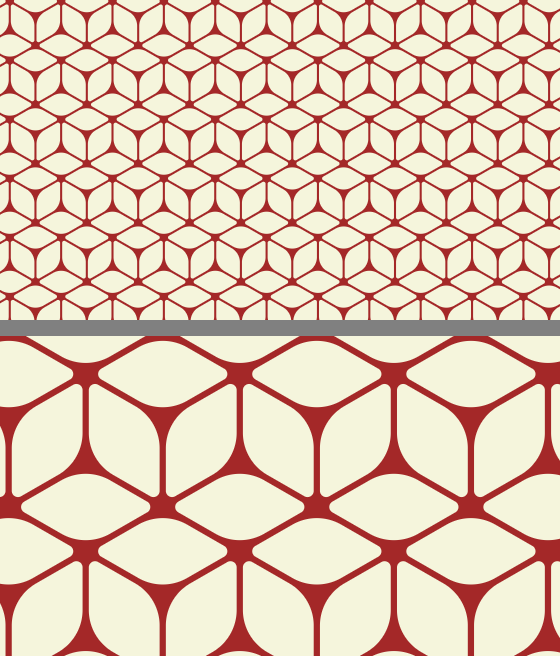
Top, the full canvas; bottom, a detail of the centre.
Give the GLSL for this pattern, as a Shadertoy shader.

```glsl
// Rows of rounded leaves set in a tiling of 60 degree rhombi, separated by thin
// lines that swell into triangles. One mirrored cell holds a flat leaf, its
// staggered neighbours and a leaning leaf; the nearest leaf gives the distance.

const vec2  REPEATS      = vec2(6.230, 5.416);   // cells per canvas height, x and y
const vec2  CELL_ORIGIN  = vec2(-0.261, -0.062); // cells from the canvas centre
const float LINE_WIDTH   = 0.070;                // in rhombus sides, as are the radii
const float SIDE_RADIUS  = 0.55;                 // rounding of the blunt corners
const float TIP_RADIUS   = 0.07;                 // rounding of the sharp corners
const vec3  LEAF_COLOR   = vec3(0.961, 0.961, 0.863);
const vec3  LINE_COLOR   = vec3(0.643, 0.155, 0.155);

const float SQRT3 = 1.7320508;
const vec2  EDGE_NORMAL = vec2(0.5, 0.5 * SQRT3);

// Signed distance to a leaf lying along x: an inset rhombus with filleted corners.
float leafDistance(vec2 p) {
    p = abs(p);
    float inset = 0.25 * SQRT3 - 0.5 * LINE_WIDTH;
    vec2 fromSide = p - vec2(0.0, (inset - SIDE_RADIUS) / EDGE_NORMAL.y);
    vec2 fromTip  = p - vec2((inset - TIP_RADIUS) / EDGE_NORMAL.x, 0.0);

    if (fromSide.y > SQRT3 * fromSide.x) return length(fromSide) - SIDE_RADIUS;
    if (fromTip.y < SQRT3 * fromTip.x)   return length(fromTip) - TIP_RADIUS;
    return dot(p, EDGE_NORMAL) - inset;
}

// Turns the long axis of the leaning leaf onto x.
vec2 alignLeaning(vec2 p) {
    return vec2(0.5 * p.x - EDGE_NORMAL.y * p.y, EDGE_NORMAL.y * p.x + 0.5 * p.y);
}

void mainImage(out vec4 fragColor, in vec2 fragCoord) {
    vec2 uv = (fragCoord - 0.5 * iResolution.xy) / iResolution.y;
    vec2 cell = uv * REPEATS - CELL_ORIGIN;

    // Repeat both ways, mirror across x, then measure in rhombus sides.
    vec2 p = vec2(abs(fract(cell.x + 0.5) - 0.5), fract(cell.y + 0.25) - 0.25);
    p *= vec2(SQRT3, 2.0);

    // Flat leaf, staggered leaves below and above, leaning leaf between them.
    float d = leafDistance(p);
    d = min(d, leafDistance(p - vec2(0.5 * SQRT3, -0.5)));
    d = min(d, leafDistance(p - vec2(0.5 * SQRT3, 1.5)));
    d = min(d, leafDistance(alignLeaning(p - vec2(0.25 * SQRT3, 0.75))));

    // Blend across one pixel at the outline.
    float pixel = 2.0 * REPEATS.y / iResolution.y;
    float line = clamp(d / pixel + 0.5, 0.0, 1.0);
    fragColor = vec4(mix(LEAF_COLOR, LINE_COLOR, line), 1.0);
}
```
